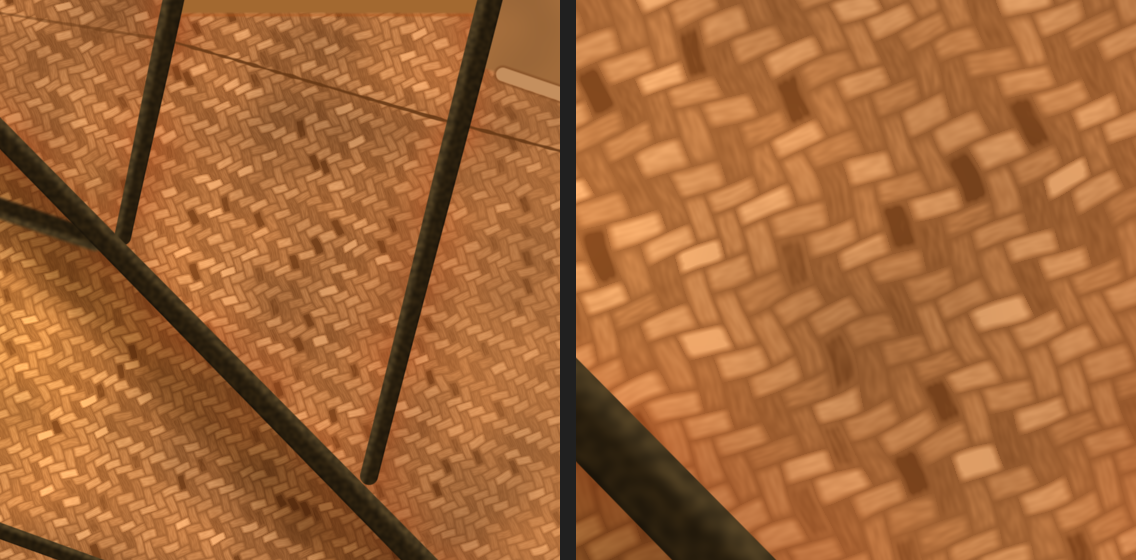
Left, the full canvas; right, a detail of the centre.
This texture is drawn by a WebGL 2 fragment shader. Its source:

```glsl
#version 300 es
precision highp float;
// Tilted 2/2 twill of flat straw strands crossed by dark metal rods.
// Each woven float gets its own tone; gradient noise bends and stains the cloth,
// and distances to line segments give the rods, seam, trim and soft shadow.

uniform vec2 u_resolution;
out vec4 fragColor;

#define CELLS 64.0          // strands across the canvas
#define TILT 0.36           // weave rotation in radians
#define BEND 0.55           // strand wander, in cells
#define TONE_VARIATION 0.62 // difference between floats
#define GAP_RATE 0.10       // share of dark upright floats
#define STAIN 0.20          // broad light and dark patches
#define SHADOW_WIDTH 0.155  // reach of the main rod's shadow
#define SEAM_RADIUS 0.0026

const vec3 STRAW = vec3(0.72, 0.465, 0.262);
const vec3 STRAW_LIGHT = vec3(0.86, 0.605, 0.385);
const vec3 STRAW_DARK = vec3(0.51, 0.295, 0.135);
const vec3 RUST = vec3(0.67, 0.29, 0.12);
const vec3 METAL = vec3(0.17, 0.125, 0.055);
const vec3 METAL_EDGE = vec3(0.31, 0.245, 0.135);

float hash(vec2 p) {
    vec3 q = fract(p.xyx * 0.1031);
    q += dot(q, q.yzx + 33.33);
    return fract((q.x + q.y) * q.z);
}

float gradientNoise(vec2 p) {
    vec2 cell = floor(p), f = p - cell;
    vec2 w = f * f * f * (f * (f * 6.0 - 15.0) + 10.0);
    float corner[4];
    for (int k = 0; k < 4; k++) {
        vec2 o = vec2(k & 1, k >> 1);
        float angle = 6.2832 * hash(cell + o + 17.0);
        corner[k] = dot(vec2(cos(angle), sin(angle)), f - o);
    }
    return mix(mix(corner[0], corner[1], w.x), mix(corner[2], corner[3], w.x), w.y);
}

// x: distance to a segment, y: signed offset to the left of its direction
vec2 segment(vec2 p, vec2 a, vec2 b) {
    vec2 q = p - a, d = b - a;
    float t = clamp(dot(q, d) / dot(d, d), 0.0, 1.0);
    return vec2(length(q - d * t), (d.x * q.y - d.y * q.x) / length(d));
}

float cover(float d, float soft) { return 1.0 - smoothstep(-soft, soft, d); }

vec3 weave(vec2 p) {
    vec2 axis = vec2(cos(TILT), sin(TILT));
    vec2 q = CELLS * vec2(dot(p, axis), dot(p, vec2(-axis.y, axis.x)));
    q += BEND * vec2(gradientNoise(p * 17.0), gradientNoise(p * 17.0 + 40.0));
    vec2 cell = floor(q), f = q - cell;
    float phase = mod(cell.x + cell.y, 4.0);
    bool level = phase < 2.0;
    if (!level) phase -= 2.0;

    // Position on the visible float and its identity
    vec2 onFloat = level ? vec2(phase + f.x, f.y) : vec2(phase + f.y, f.x);
    vec2 id = level ? cell - vec2(phase, 0.0) : cell - vec2(0.0, phase) + 300.0;
    float chance = hash(id + 200.0);
    float side = min(onFloat.y, 1.0 - onFloat.y);
    float tip = min(onFloat.x, 2.0 - onFloat.x);
    float body = smoothstep(-0.08, 0.28, side) * smoothstep(-0.12, 0.38, tip);
    float fibre = gradientNoise(vec2(onFloat.x * 1.5, onFloat.y * 5.0) + id * 7.3);

    float tone = (level ? 0.24 : -0.14) + TONE_VARIATION * (hash(id + 71.0) - 0.5);
    tone += 0.22 * fibre + 0.12 * (onFloat.y - 0.5);
    if (!level && chance < GAP_RATE) tone -= 0.55 * body;
    if (level && chance > 0.82) tone += 0.38;
    tone = mix(-0.42, tone, body);
    tone *= 1.0 - 0.35 * smoothstep(0.6, 1.0, p.x);
    vec3 color = mix(STRAW, STRAW_LIGHT, clamp(tone * 1.6, 0.0, 1.2));
    return mix(color, STRAW_DARK, clamp(-tone * 1.5, 0.0, 1.2));
}

void paintRod(inout vec3 color, vec2 p, vec2 rod, float radius, float lit, float px) {
    float across = rod.y / radius * lit;
    vec3 metal = mix(METAL, METAL_EDGE, smoothstep(0.0, 0.75, across));
    metal *= 0.92 + 0.35 * gradientNoise(p * 90.0) - 0.25 * smoothstep(0.75, 1.0, -across);
    color = mix(color, metal, cover(rod.x - radius, px));
}

void main() {
    float px = 1.0 / min(u_resolution.x, u_resolution.y);
    vec2 p = gl_FragCoord.xy / u_resolution;
    vec2 mainRod = segment(p, vec2(-0.05, 0.813), vec2(0.80, -0.052));
    vec2 leftRod = segment(p, vec2(0.314, 1.02), vec2(0.219, 0.577));
    vec2 rightRod = segment(p, vec2(0.880, 1.02), vec2(0.659, 0.150));
    vec2 backRod = segment(p, vec2(-0.03, 0.638), vec2(0.17, 0.570));
    vec2 lowRod = segment(p, vec2(-0.03, 0.063), vec2(0.20, -0.020));

    // Woven cloth with stains, warm light and rust beside the rods
    float stain = gradientNoise(p * 4.5) + 0.5 * gradientNoise(p * 11.0 + 9.0);
    vec3 color = weave(p) * (1.0 + STAIN * stain);
    color *= 1.0 + vec3(0.20, 0.22, 0.08) * exp(-14.0 * dot(p - vec2(0.0, 0.40), p - vec2(0.0, 0.40)));
    float nearest = min(mainRod.x, min(leftRod.x, rightRod.x));
    float rust = exp(-22.0 * nearest) * (0.45 + 0.7 * gradientNoise(p * 9.0 + 5.0));
    color = mix(color, RUST, clamp(rust, 0.0, 0.6));
    float below = -mainRod.y + 0.02 * gradientNoise(p * 8.0);
    float shadow = smoothstep(0.0, 0.02, below) * (1.0 - smoothstep(SHADOW_WIDTH - 0.06, SHADOW_WIDTH + 0.02, below));
    color *= 1.0 - shadow * vec3(0.27, 0.31, 0.42);

    // Smooth panels and pale trim along the upper edge
    float panel = cover(0.976 - p.y, 0.004) * step(0.315, p.x);
    color = mix(color, vec3(0.64, 0.41, 0.19), panel);
    color = mix(color, vec3(0.68, 0.33, 0.10), 0.6 * cover(abs(p.y - 0.973) - 0.002, 0.004) * step(0.315, p.x));
    vec2 trim = segment(p, vec2(0.898, 0.867), vec2(1.03, 0.822));
    float corner = cover(-trim.y, 0.004) * cover(0.018 - rightRod.y, 0.004);
    color = mix(color, vec3(0.63, 0.42, 0.23) * (1.0 + 0.12 * stain), corner);
    color = mix(color, STRAW_DARK, 0.7 * cover(abs(trim.x - 0.014) - 0.002, 0.003));
    color = mix(color, vec3(0.77, 0.56, 0.37), cover(trim.x - 0.012, 0.002));

    // Sagging seam
    float seam = min(segment(p, vec2(-0.02, 0.980), vec2(0.30, 0.928)).x,
        min(segment(p, vec2(0.30, 0.928), vec2(0.768, 0.792)).x,
            segment(p, vec2(0.768, 0.792), vec2(1.02, 0.725)).x));
    seam += 0.0025 * gradientNoise(p * 45.0);
    color = mix(color, vec3(0.40, 0.22, 0.08), cover(seam - SEAM_RADIUS, 0.002) * mix(0.5, 0.9, smoothstep(0.2, 0.4, p.x)));

    // Rods, back to front
    paintRod(color, p, backRod, 0.018, -1.0, 0.005);
    paintRod(color, p, leftRod, mix(0.015, 0.019, smoothstep(0.57, 1.0, p.y)), -1.0, px);
    paintRod(color, p, rightRod, mix(0.016, 0.022, smoothstep(0.15, 1.0, p.y)), -1.0, px);
    paintRod(color, p, lowRod, 0.014, 1.0, px);
    paintRod(color, p, mainRod, mix(0.020, 0.025, p.x), 1.0, px);
    fragColor = vec4(clamp(color, 0.0, 1.0), 1.0);
}
```
